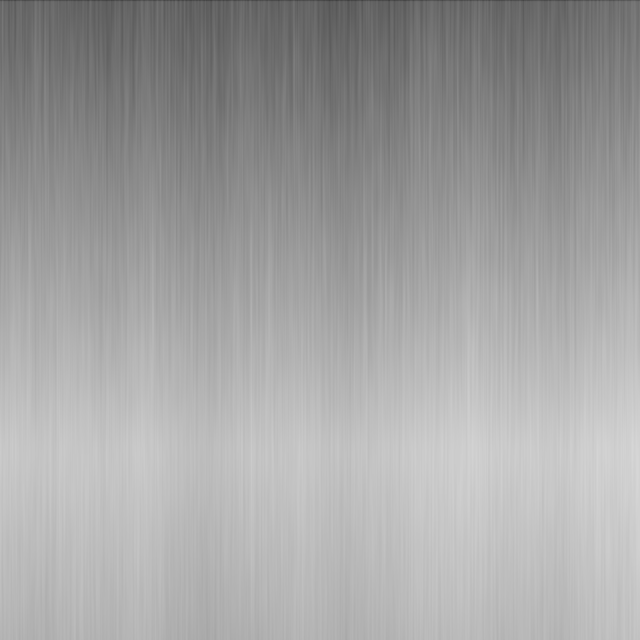
A Shadertoy shader for this texture:

```glsl
vec2 gradientAt(vec2 cell) {
    vec3 h = fract(cell.xyx * vec3(0.1031, 0.1030, 0.0973));
    h += dot(h, h.yzx + 33.33);
    float angle = 6.2832 * fract((h.x + h.y) * h.z);
    return vec2(cos(angle), sin(angle));
}

float gradientNoise(vec2 p) {
    vec2 cell = floor(p), f = fract(p);
    vec2 u = f * f * f * (f * (f * 6.0 - 15.0) + 10.0);
    float a = dot(gradientAt(cell), f);
    float b = dot(gradientAt(cell + vec2(1, 0)), f - vec2(1, 0));
    float c = dot(gradientAt(cell + vec2(0, 1)), f - vec2(0, 1));
    float d = dot(gradientAt(cell + vec2(1, 1)), f - vec2(1, 1));
    return mix(mix(a, b, u.x), mix(c, d, u.x), u.y);
}

// Vertical brush marks: long streaks, short hairlines, sparse bright hairs
float brushing(vec2 uv) {
    float streaks = 0.0;
    float frequency = 76.0;
    float weight = 0.009;
    for (int i = 0; i < 3; i++) {
        vec2 p = uv * vec2(frequency, 1.3 + 0.7 * float(i));
        streaks += weight * gradientNoise(p + 17.37 * float(i + 1));
        frequency *= 2.03;
        weight *= 1.95;
    }
    streaks += 0.020 * gradientNoise(uv * vec2(287.0, 13.0) + 81.6);
    float hair = gradientNoise(uv * vec2(211.0, 1.4) + 43.7);
    return streaks + 0.07 * max(hair - 0.25, 0.0);
}

// Soft reflection: brightest band low on the sheet, dark at the top
float sheen(float y) {
    float offset = y - 0.29;
    float fall = sqrt(offset * offset + 0.0006) - 0.024;
    return 0.777 - fall * mix(0.28, 0.567, smoothstep(-0.03, 0.03, offset));
}

void mainImage(out vec4 fragColor, in vec2 fragCoord) {
    vec2 uv = fragCoord / iResolution.xy;
    float shade = sheen(uv.y);

    // Wide, faint columns and a brighter right side
    shade += 0.050 * gradientNoise(vec2(uv.x * 6.0 + 3.4, uv.y * 0.5 + 5.3));
    shade += 0.030 * gradientNoise(vec2(uv.x * 14.0 + 9.1, uv.y * 0.6 + 2.6));
    shade += 0.055 * smoothstep(0.78, 1.0, uv.x);

    // Grain contrast grows toward the dark end
    shade += brushing(uv) * mix(0.8, 1.5, smoothstep(0.3, 1.0, uv.y));

    // Thin shadow along the top edge
    shade -= 0.10 * smoothstep(0.997, 1.0, uv.y);

    fragColor = vec4(vec3(clamp(shade, 0.0, 1.0)), 1.0);
}
```
